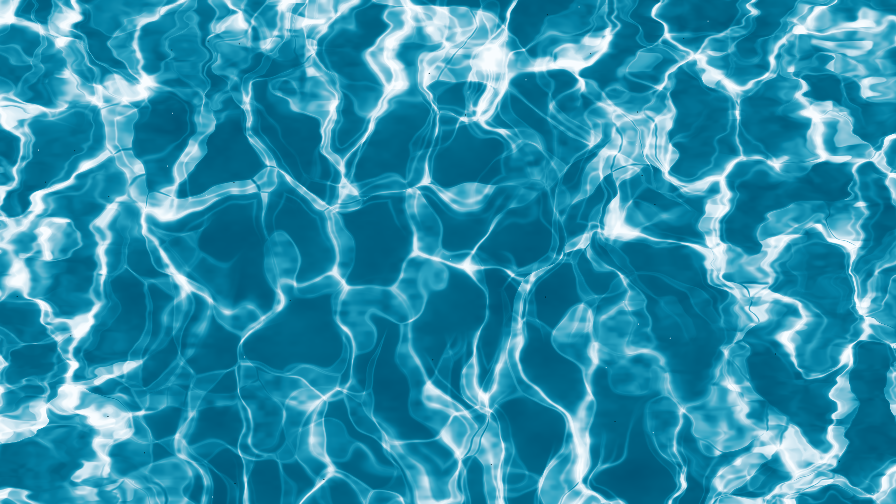
Reproduce this texture procedurally as a WebGL 2 fragment shader.

```glsl
#version 300 es
precision highp float;
// Sunlit pool water: folded caustic webs, pale light sheets and surface ripples.
uniform vec2 u_resolution;
out vec4 fragColor;

// Layout, in units of the canvas height
const vec2 CELL_DENSITY = vec2(6.0, 4.7);
const float CELL_JITTER = 0.85;
const float FOLD_SHIFT = 0.95;
const float RIPPLE_SIZE = 0.024;
const float SPECK_RADIUS = 0.0018;
// Light
const float LINE_WIDTH = 0.045;
const float BASE_TONE = 0.14;
const float HAZE_GAIN = 0.17;
const float SHEET_GAIN = 0.17;
const float LINE_GAIN = 0.50;
const float NODE_GAIN = 0.42;
const float TEXTURE_GAIN = 0.16;
// Water colours from shade to glare
const vec3 ABYSS = vec3(0.00, 0.32, 0.45);
const vec3 DEEP = vec3(0.00, 0.40, 0.53);
const vec3 TEAL = vec3(0.015, 0.51, 0.65);
const vec3 AQUA = vec3(0.17, 0.64, 0.76);
const vec3 PALE = vec3(0.53, 0.77, 0.85);
const vec3 FOAM = vec3(0.82, 0.91, 0.95);
const vec3 GLARE = vec3(0.97, 0.99, 1.00);

vec2 hash2(vec2 p) {
  vec3 h = fract(p.xyx * vec3(0.1031, 0.1030, 0.0973));
  h += dot(h, h.yzx + 33.33);
  return fract((h.xx + h.yz) * h.zy);
}
// Two independent smooth noise channels, each 0..1
vec2 noise2(vec2 p) {
  vec2 i = floor(p), f = fract(p);
  f = f * f * f * (f * (f * 6.0 - 15.0) + 10.0);
  vec2 low = mix(hash2(i), hash2(i + vec2(1, 0)), f.x);
  vec2 high = mix(hash2(i + vec2(0, 1)), hash2(i + vec2(1, 1)), f.x);
  return mix(low, high, f.y);
}
vec2 warp(vec2 p) { return noise2(p + 40.0) - 0.5; }

// Cell web: x = gap to nearest edge, y = gap to nearest node, z = cell id
vec3 web(vec2 p) {
  vec3 nearest = vec3(9.0);
  float id = 0.0;
  for (int k = 0; k < 9; k++) {
    vec2 cell = floor(p) + vec2(k % 3 - 1, k / 3 - 1);
    float d = distance(p, cell + 0.5 + CELL_JITTER * (hash2(cell + 90.0) - 0.5));
    if (d < nearest.x) id = cell.x + 57.0 * cell.y;
    nearest.z = min(nearest.z, max(d, nearest.y));
    nearest.y = min(nearest.y, max(d, nearest.x));
    nearest.x = min(nearest.x, d);
  }
  return vec3(nearest.yz - nearest.x, id);
}
// Sharp core with a soft skirt
float filament(float gap, float width) {
  float g = gap / width;
  return 0.8 * exp(-g * g) + 0.2 * exp(-g * 0.5);
}
// Light sheet between two displaced webs, soft at its rim
float sheetBetween(vec3 a, vec3 b) {
  return step(0.5, abs(a.z - b.z)) * smoothstep(0.0, 0.04, min(a.x, b.x));
}
vec3 waterColour(float t) {
  vec3 c = mix(ABYSS, DEEP, clamp(t / 0.2, 0.0, 1.0));
  c = mix(c, TEAL, clamp((t - 0.2) / 0.2, 0.0, 1.0));
  c = mix(c, AQUA, clamp((t - 0.4) / 0.2, 0.0, 1.0));
  c = mix(c, PALE, clamp((t - 0.6) / 0.2, 0.0, 1.0));
  c = mix(c, FOAM, clamp((t - 0.8) / 0.2, 0.0, 1.0));
  return mix(c, GLARE, smoothstep(1.0, 1.4, t));
}

void main() {
  vec2 p = gl_FragCoord.xy / u_resolution.y;
  vec2 uv = gl_FragCoord.xy / u_resolution;
  // Choppy surface toward the sides and the top
  float side = abs(uv.x - 0.55) * 1.8 + 0.35 * smoothstep(0.7, 1.0, uv.y);
  float chop = smoothstep(0.25, 0.95, side + 0.6 * warp(p * 2.5).x);
  vec2 w = p + (0.2 + chop) * RIPPLE_SIZE * warp(p * vec2(14.0, 36.0));
  w += (0.1 + chop) * 0.4 * RIPPLE_SIZE * warp(p * vec2(32.0, 80.0) + 5.0);

  // Bent cells, and the same web displaced to make folded ribbons
  vec2 q = w * CELL_DENSITY + 0.9 * warp(w * 2.6) + 0.55 * warp(w * 7.5) + 0.18 * warp(w * 18.0);
  vec3 front = web(q);
  vec3 fold = web(q + FOLD_SHIFT * warp(w * 5.5 + 11.0) + 0.2 * warp(w * 16.0));
  vec2 r = q * 1.35 + 0.9 * warp(w * 6.0 + 23.0) + 17.0;
  vec3 faint = web(r);
  vec3 faintFold = web(r + 0.8 * warp(w * 8.0 + 31.0));

  // Slow changes of strength
  vec2 power = smoothstep(0.15, 0.8, noise2(w * 8.0 + 3.0));
  vec2 cloud = noise2(w * vec2(5.5, 4.5) + 61.0);
  float shade = warp(w * 5.0 + 7.0).x + 0.7 * warp(w * vec2(12.0, 17.0)).y;

  // Diffuse light
  float haze = exp(-front.x / 0.18);
  float sheet = sheetBetween(front, fold);
  float veil = sheetBetween(faint, faintFold) * smoothstep(0.3, 0.65, cloud.y);
  float tone = BASE_TONE + 0.15 * shade + HAZE_GAIN * haze * (0.4 + power.y) + 0.09 * chop;
  tone += sheet * (SHEET_GAIN + 0.26 * smoothstep(0.45, 0.75, cloud.x)) + 0.14 * veil;

  // Caustic lines, their thin echoes, and the knots where they meet
  tone += LINE_GAIN * mix(0.3, 1.0, power.x) * filament(front.x, LINE_WIDTH * mix(0.6, 1.3, power.y));
  tone += 0.8 * LINE_GAIN * mix(0.2, 1.0, power.y) * filament(fold.x, LINE_WIDTH * 0.8);
  tone += 0.55 * LINE_GAIN * smoothstep(0.3, 0.65, cloud.y) * filament(faint.x, LINE_WIDTH * 0.9);
  tone += 0.4 * LINE_GAIN * smoothstep(0.3, 0.65, cloud.y) * filament(faintFold.x, LINE_WIDTH * 0.8);
  float echo = abs(front.x - 0.2 - 0.25 * warp(w * 9.0).y);
  tone += 0.22 * smoothstep(0.4, 0.7, cloud.x) * filament(echo, LINE_WIDTH * 0.7);
  float knot = front.y / (0.15 + 0.16 * warp(w * 30.0).x);
  tone += NODE_GAIN * mix(0.3, 1.0, power.x) * exp(-knot * knot);

  // Fine ripple texture in lit water, and broken glints
  float grain = warp(w * vec2(34.0, 46.0)).x + 0.8 * warp(w * vec2(60.0, 95.0)).y;
  tone += TEXTURE_GAIN * grain * (0.15 + haze + sheet + 0.5 * veil + 0.6 * chop);
  float glint = smoothstep(0.6, 0.75, noise2(w * vec2(24.0, 48.0) + 9.0).x);
  tone += 0.26 * glint * chop * (haze + sheet);
  vec3 colour = waterColour(tone);

  // Sparse floating specks
  vec2 cell = floor(p * 16.0), seed = hash2(cell + 300.0);
  float d = length(fract(p * 16.0) - 0.2 - 0.6 * hash2(cell + 500.0)) / 16.0;
  float speck = step(seed.x, 0.09) * (1.0 - smoothstep(0.4, 1.0, d / SPECK_RADIUS));
  fragColor = vec4(mix(colour, seed.y < 0.5 ? ABYSS * 0.4 : FOAM, 0.7 * speck), 1.0);
}
```
